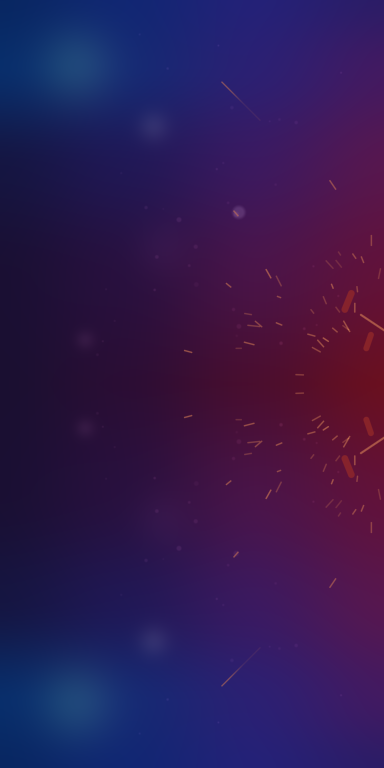
Give the GLSL for this background, as a Shadertoy shader.

```glsl
// Mirrored dusk gradient of blue, violet and crimson with soft bokeh, dust and flying sparks.

float hash(float n) {
    return fract(sin(n * 12.9898 + 4.137) * 43758.547);
}

vec2 hash2(float n) {
    return vec2(hash(n), hash(n + 57.31));
}

// Four evenly spaced colours blended from left to right
vec3 ramp(float x, vec3 a, vec3 b, vec3 c, vec3 d) {
    float t = clamp(x, 0.0, 1.0) * 3.0;
    vec3 col = mix(a, b, smoothstep(-0.1, 1.1, t));
    col = mix(col, c, smoothstep(0.9, 2.1, t));
    return mix(col, d, smoothstep(1.9, 3.1, t));
}

float glow(vec2 p, vec2 center, float radius) {
    vec2 d = (p - center) / radius;
    return exp(-dot(d, d));
}

float disc(vec2 p, vec2 center, float radius, float blur) {
    return 1.0 - smoothstep(radius - blur, radius + blur, length(p - center));
}

// Antialiased line segment
float streak(vec2 p, vec2 a, vec2 b, float halfWidth, float pixel) {
    vec2 ab = b - a;
    float t = clamp(dot(p - a, ab) / dot(ab, ab), 0.0, 1.0);
    float dist = length(p - a - ab * t);
    return 1.0 - smoothstep(halfWidth - 0.5 * pixel, halfWidth + pixel, dist);
}

// p.x runs across, p.y is the distance from the horizontal mirror axis
vec3 backdrop(vec2 p) {
    vec3 axis = ramp(p.x, vec3(0.10, 0.06, 0.19), vec3(0.17, 0.05, 0.20),
                          vec3(0.29, 0.05, 0.17), vec3(0.42, 0.06, 0.11));
    vec3 inner = ramp(p.x, vec3(0.10, 0.06, 0.20), vec3(0.16, 0.065, 0.25),
                           vec3(0.29, 0.08, 0.29), vec3(0.38, 0.07, 0.23));
    vec3 middle = ramp(p.x, vec3(0.08, 0.085, 0.26), vec3(0.125, 0.095, 0.34),
                            vec3(0.23, 0.10, 0.38), vec3(0.34, 0.09, 0.31));
    vec3 outer = ramp(p.x, vec3(0.03, 0.18, 0.42), vec3(0.08, 0.16, 0.45),
                           vec3(0.17, 0.125, 0.45), vec3(0.26, 0.10, 0.38));
    vec3 rim = ramp(p.x, vec3(0.03, 0.15, 0.38), vec3(0.065, 0.15, 0.45),
                         vec3(0.14, 0.13, 0.47), vec3(0.17, 0.11, 0.40));
    vec3 col = mix(axis, inner, smoothstep(-0.08, 0.35, p.y));
    col = mix(col, middle, smoothstep(0.28, 0.62, p.y));
    col = mix(col, outer, smoothstep(0.56, 0.84, p.y));
    return mix(col, rim, smoothstep(0.80, 1.02, p.y));
}

// Faint specks scattered over the whole canvas
vec3 dust(vec2 p, float pixel) {
    vec3 sum = vec3(0.0);
    for (int i = 0; i < 34; i++) {
        float seed = float(i) + 11.0;
        vec2 center = vec2(0.22, 0.02) + hash2(seed) * vec2(0.72, 0.90);
        float radius = mix(0.002, 0.008, pow(hash(seed + 91.0), 2.0));
        float strength = mix(0.03, 0.08, hash(seed + 33.0));
        sum += vec3(1.0, 0.6, 0.8) * strength * disc(p, center, radius, pixel);
    }
    return sum;
}

// Short sparks flying outward from the right edge
float sparks(vec2 p, float pixel) {
    float sum = 0.0;
    for (int i = 0; i < 34; i++) {
        float seed = float(i) * 1.7 + 3.0;
        float angle = mix(1.6, 3.1, hash(seed));
        float radius = mix(0.16, 0.42, hash(seed + 20.0)) + 0.22 * step(0.85, hash(seed + 8.0));
        float heading = angle + 0.8 * (hash(seed + 40.0) - 0.5);
        vec2 center = vec2(1.0, 0.0) + radius * vec2(cos(angle), sin(angle));
        vec2 arm = mix(0.004, 0.016, hash(seed + 60.0)) * vec2(cos(heading), sin(heading));
        sum += mix(0.25, 0.75, hash(seed + 80.0)) * streak(p, center - arm, center + arm, 0.0012, pixel);
    }
    return min(sum, 1.0);
}

void mainImage(out vec4 fragColor, in vec2 fragCoord) {
    vec2 uv = fragCoord / iResolution.xy;
    vec2 p = vec2(uv.x, abs(uv.y - 0.5) * 2.0);
    float pixel = 1.0 / iResolution.x;
    const vec3 sparkColor = vec3(0.78, 0.45, 0.32);
    const vec3 emberColor = vec3(0.58, 0.16, 0.16);

    vec3 col = backdrop(p);

    // Soft lights and bokeh
    col += vec3(0.06, 0.11, 0.04) * glow(p, vec2(0.20, 0.83), 0.10);
    col += vec3(0.07, 0.07, 0.05) * glow(p, vec2(0.40, 0.67), 0.04);
    col += vec3(0.025, 0.015, 0.025) * glow(p, vec2(0.42, 0.35), 0.07);
    col += vec3(0.06, 0.04, 0.05) * glow(p, vec2(0.222, 0.115), 0.025);
    float upperHalf = step(0.5, uv.y);
    col += 0.11 * upperHalf * disc(p, vec2(0.622, 0.447), 0.016, 0.006);
    col += dust(p, pixel);

    // Broad embers
    float embers = streak(p, vec2(0.898, 0.194), vec2(0.915, 0.236), 0.008, pixel);
    embers += streak(p, vec2(0.954, 0.093), vec2(0.966, 0.128), 0.007, pixel);
    col = mix(col, emberColor, 0.75 * embers);

    // Fine sparks and long trails
    col = mix(col, sparkColor, sparks(p, pixel));
    col = mix(col, sparkColor, 0.7 * streak(p, vec2(0.94, 0.18), vec2(1.0, 0.14), 0.002, pixel));
    float fade = mix(0.6, 0.12, smoothstep(0.59, 0.64, p.x));
    col = mix(col, sparkColor, fade * streak(p, vec2(0.578, 0.786), vec2(0.677, 0.687), 0.001, pixel));

    fragColor = vec4(clamp(col, 0.0, 1.0), 1.0);
}
```
